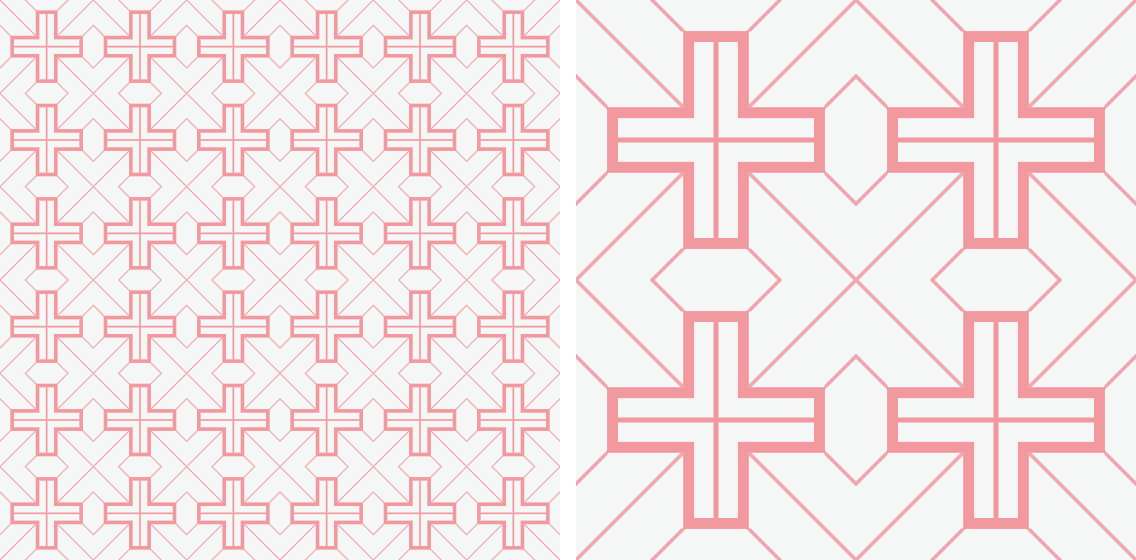
Left: the whole. Right: its middle third, enlarged.
Give the GLSL for this pattern, as a WebGL 2 fragment shader.

```glsl
#version 300 es
precision highp float;

uniform vec2 u_resolution;
out vec4 fragColor;

// Antialiased coverage of a signed distance; softness is one pixel.
float coverage(float dist, float pixel) {
    return clamp(0.5 - dist / pixel, 0.0, 1.0);
}

// Signed distance to a centred stroke of the given width.
float stroke(float dist, float width) {
    return abs(dist) - 0.5 * width;
}

void main() {
    // Six cells each way, each 128 units wide with a cross at its centre.
    vec2 uv = gl_FragCoord.xy / u_resolution;
    vec2 cell = (fract(uv * 6.0) - 0.5) * 128.0;
    float pixel = 768.0 / min(u_resolution.x, u_resolution.y);

    // Fold the eightfold symmetry: distance along and across an arm.
    vec2 q = abs(cell);
    float along = max(q.x, q.y);
    float across = min(q.x, q.y);

    // Cross with a mitred inner border and a line down each arm.
    float cross2d = max(along - 49.8, across - 15.0);
    float border = stroke(cross2d + 2.5, 5.0);
    float spine = max(stroke(across, 2.3), cross2d);

    // Diagonals between crosses, and slanted sides of the hexagons.
    float slant = (along - across) * 0.7071;
    float diagonal = max(stroke(slant, 1.6), -cross2d);
    float hexagon = max(stroke(slant - 24.6, 1.6), 49.5 - along);

    vec3 paper = vec3(0.957, 0.967, 0.962);
    vec3 rose = vec3(0.95, 0.60, 0.625);
    vec3 paleRose = vec3(0.94, 0.65, 0.68);

    vec3 color = mix(paper, paleRose, coverage(min(diagonal, hexagon), pixel));
    color = mix(color, rose, coverage(min(border, spine), pixel));
    fragColor = vec4(color, 1.0);
}
```
